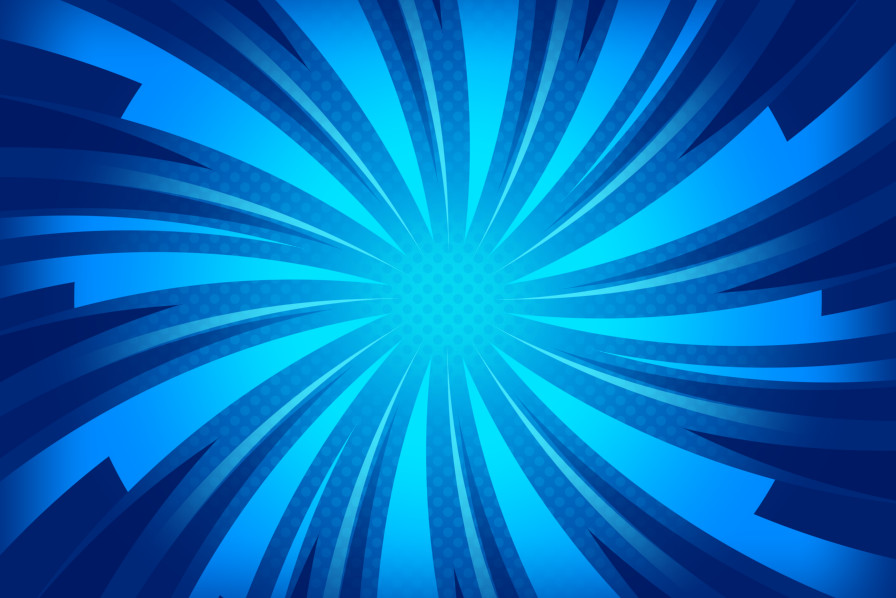
Write a WebGL 1 fragment shader that draws this background.

```glsl
precision highp float;

uniform vec2 u_resolution;

const vec3 CORE = vec3(0.02, 0.84, 0.95);
const vec3 AQUA = vec3(0.0, 0.61, 0.88);
const vec3 AZURE = vec3(0.0, 0.38, 0.73);
const vec3 NAVY = vec3(0.0, 0.155, 0.475);
const vec3 SHADOW = vec3(0.0, 0.09, 0.38);
const vec3 RAY_INNER = vec3(0.0, 0.89, 1.0);
const vec3 RAY_OUTER = vec3(0.0, 0.54, 1.0);
const vec3 GLINT = vec3(0.3, 0.94, 1.0);
const vec3 DOT = vec3(0.0, 0.67, 0.92);

const float SECTOR = 30.0;        // degrees between rays
const float FIRST_RAY = 12.0;     // direction of ray zero, degrees
const float TWIST = 20.6;         // degrees of swirl per canvas height
const float RAY_TIP = 0.1;
const float WIDE_RAY = 7.4;
const float NARROW_RAY = 4.8;
const float NOTCH_RADIUS = 0.625;
const float DOT_SPACING = 0.024;
const float DOT_RADIUS = 0.34;

// Coverage from signed distance
float fill(float d) {
  float soft = 0.8 / u_resolution.y;
  return 1.0 - smoothstep(-soft, soft, d);
}

// Signed angle to the nearest repeat of a direction
float sectorAngle(float angle, float direction) {
  return mod(angle - direction + 0.5 * SECTOR, SECTOR) - 0.5 * SECTOR;
}

// Wedge opening outward from a tip at the given radius
float wedge(float angle, float direction, float r, float tip, float spread) {
  float halfWidth = spread * (r - tip);
  return fill(radians(abs(sectorAngle(angle, direction)) * r - halfWidth));
}

vec3 backdrop(float r) {
  vec3 color = mix(CORE, AQUA, smoothstep(0.04, 0.24, r));
  color = mix(color, AZURE, smoothstep(0.18, 0.45, r));
  return mix(color, NAVY, smoothstep(0.38, 0.68, r));
}

float halftone(vec2 p) {
  vec2 grid = vec2(p.x + p.y, p.y - p.x) * 0.7071 / DOT_SPACING;
  return fill((length(fract(grid) - 0.5) - DOT_RADIUS) * DOT_SPACING);
}

void main() {
  vec2 p = (gl_FragCoord.xy - 0.5 * u_resolution) / u_resolution.y;
  float r = max(length(p), 0.001);
  float angle = degrees(atan(p.y, p.x)) - TWIST * r;

  // Ray number, with every second pair of rays narrow and split
  float ray = mod(floor((angle - FIRST_RAY) / SECTOR + 0.5), 12.0);
  float narrow = 1.0 - step(0.5, abs(abs(mod(ray, 6.0) - 3.0) - 2.0));
  float side = abs(ray - 7.0) < 0.5 ? -1.0 : 1.0;
  float rayAxis = FIRST_RAY + 2.5 * side * narrow;

  // Backdrop and dots
  vec3 color = backdrop(length(p * vec2(0.95, 1.04)));
  float dotFade = 1.0 - smoothstep(0.25, 0.62, r);
  color = mix(color, DOT, 0.32 * halftone(p) * dotFade);

  // Dark slivers and outer shadows
  float sliver = wedge(angle, FIRST_RAY + 19.0, r, 0.2, 3.0);
  color = mix(color, mix(AZURE, SHADOW, smoothstep(0.2, 0.5, r)), 0.6 * sliver);
  float shade = wedge(angle, FIRST_RAY + 10.0, r, 0.45, 7.0);
  color = mix(color, SHADOW, 0.85 * shade);

  // Bright rays, cut on one half beyond the notch
  float body = wedge(angle, rayAxis, r, RAY_TIP, mix(WIDE_RAY, NARROW_RAY, narrow));
  float beyond = 1.0 - fill(r - NOTCH_RADIUS);
  float cut = beyond * fill(-radians(sectorAngle(angle, rayAxis)) * r);
  float split = narrow * wedge(angle, FIRST_RAY - 6.5 * side, r, 0.27, 2.2);
  vec2 edgeFade = 1.0 - smoothstep(vec2(0.58, 0.38), vec2(0.8, 0.63), abs(p));
  float glow = edgeFade.x * edgeFade.y;
  vec3 rayColor = mix(RAY_INNER, RAY_OUTER, smoothstep(0.22, 0.64, r));
  color = mix(color, SHADOW, 0.5 * body * cut);
  color = mix(color, rayColor, max(body * (1.0 - cut), split) * glow);

  // Pale glints between the rays
  float glint = wedge(angle, FIRST_RAY + 15.5, r, RAY_TIP, 1.7);
  float glintFade = 1.0 - smoothstep(0.2, 0.66, r);
  color = mix(color, GLINT, 0.85 * glint * glintFade);

  gl_FragColor = vec4(color, 1.0);
}
```
